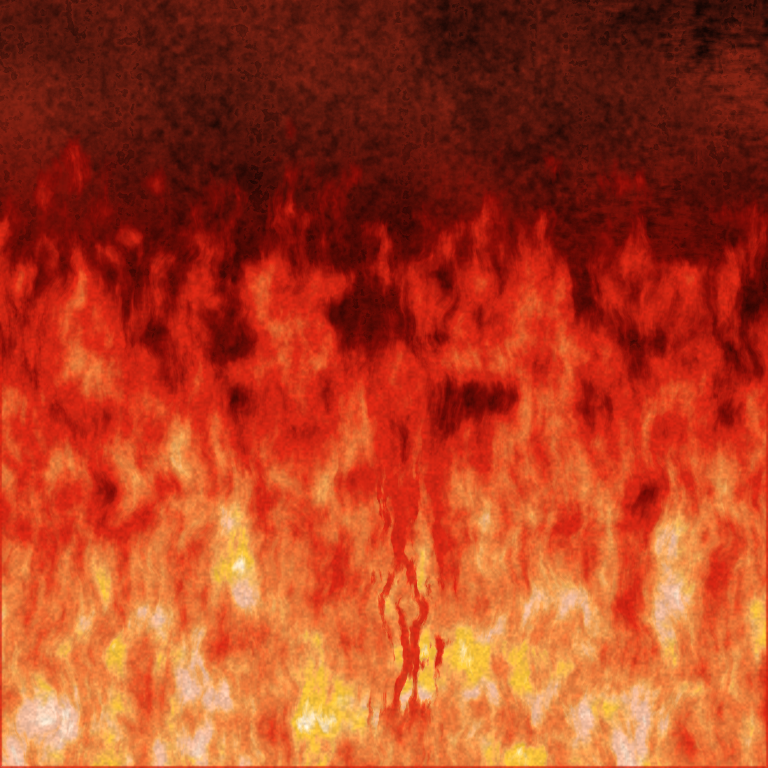
Write a three.js fragment shader that draws this texture.

```glsl
varying vec2 vUv;

float hash(vec2 p) {
  vec3 q = fract(vec3(p.xyx) * 0.1031);
  q += dot(q, q.yzx + 33.33);
  return fract((q.x + q.y) * q.z);
}

float noise(vec2 p) {
  vec2 cell = floor(p);
  vec2 f = fract(p);
  f = f * f * (3.0 - 2.0 * f);
  float low = mix(hash(cell), hash(cell + vec2(1.0, 0.0)), f.x);
  float high = mix(hash(cell + vec2(0.0, 1.0)), hash(cell + 1.0), f.x);
  return mix(low, high, f.y);
}

float fbm(vec2 p) {
  float sum = 0.0;
  float weight = 0.5;
  for (int i = 0; i < 5; i++) {
    sum += weight * noise(p);
    p = mat2(1.6, 1.2, -1.2, 1.6) * p + 17.3;
    weight *= 0.5;
  }
  return sum / 0.96875;
}

float glow(vec2 p, vec2 center, vec2 radius) {
  vec2 d = (p - center) / radius;
  return exp(-dot(d, d));
}

float fadeAbove(float low, float high, float y) {
  return 1.0 - smoothstep(low, high, y);
}

// Soft round blots, one jittered in each grid cell
float blots(vec2 p, vec2 scale, float density) {
  vec2 g = p * scale;
  float sum = 0.0;
  for (int j = -1; j <= 1; j++) {
    for (int i = -1; i <= 1; i++) {
      vec2 cell = floor(g) + vec2(float(i), float(j));
      vec2 jitter = 0.15 + 0.7 * vec2(hash(cell + 5.1), hash(cell + 41.7));
      float present = step(hash(cell + 83.0), density);
      sum += present * glow(g, cell + jitter, vec2(0.29, 0.27));
    }
  }
  return min(sum, 1.0);
}

// Stained wall with faint drips, specks and patchy scratches
vec3 wallColor(vec2 p) {
  float stain = fbm(p * vec2(8.0, 7.0) + 3.0) - 0.5;
  float drip = fbm(p * vec2(42.0, 5.0) + 29.0) - 0.5;
  float speck = fbm(p * 110.0) - 0.5;
  float scratch = fbm(p * vec2(45.0, 150.0) + 11.0) - 0.5;
  float right = smoothstep(0.6, 0.85, p.x) * smoothstep(-0.08, 0.12, stain);
  float tone = 0.92 + 0.85 * stain + 0.45 * drip + 0.85 * speck + 0.9 * right * scratch;
  tone -= 0.45 * smoothstep(0.04, 0.2, speck) * smoothstep(-0.06, 0.14, drip);
  tone -= 0.4 * glow(p, vec2(0.9, 0.98), vec2(0.2, 0.06));
  tone -= 0.3 * glow(p, vec2(0.33, 0.765), vec2(0.03, 0.025));
  vec3 brown = mix(vec3(0.37, 0.035, 0.015), vec3(0.42, 0.11, 0.06), smoothstep(0.66, 0.9, p.y));
  return brown * clamp(tone, 0.2, 1.2);
}

// Height offset of the flame front along x
float flameLift(float x) {
  vec2 p = vec2(x, 0.0);
  float lift = 0.06 * glow(p, vec2(0.1, 0.0), vec2(0.05, 1.0));
  lift -= 0.05 * glow(p, vec2(0.17, 0.0), vec2(0.04, 1.0));
  lift += 0.04 * glow(p, vec2(0.32, 0.0), vec2(0.06, 1.0));
  lift -= 0.06 * glow(p, vec2(0.52, 0.0), vec2(0.06, 1.0));
  lift += 0.05 * glow(p, vec2(0.69, 0.0), vec2(0.09, 1.0));
  return lift - 0.04 * glow(p, vec2(0.87, 0.0), vec2(0.06, 1.0));
}

float flameHeat(vec2 p) {
  vec2 warp = vec2(fbm(p * 14.0), fbm(p * 14.0 + 31.0)) - 0.5;
  vec2 q = p + 0.035 * warp;
  float cloud = fbm(q * vec2(17.0, 13.0) + 7.0) - 0.5;
  float tongue = fbm(q * vec2(38.0, 19.0) + 19.0) - 0.5;
  float strand = fbm(q * vec2(120.0, 30.0) + 53.0) - 0.5;
  float h = p.y - flameLift(p.x) * smoothstep(0.4, 0.65, p.y);
  float heat = 0.42 * fadeAbove(0.48, 0.82, h) + 0.37 * fadeAbove(0.0, 0.64, h);
  heat += (0.62 * cloud + 0.5 * tongue + 0.22 * strand) * fadeAbove(0.74, 0.88, h);

  // Dark pockets, pale patches and red wisps
  float band = smoothstep(0.2, 0.36, p.y) * fadeAbove(0.56, 0.7, p.y);
  float wisps = smoothstep(0.58, 0.66, p.y) * fadeAbove(0.74, 0.84, p.y);
  heat -= 0.22 * band * blots(q, vec2(11.0, 12.0), 0.45);
  heat += 0.16 * wisps * blots(q + 0.19, vec2(19.0, 15.0), 0.5);
  heat += 0.14 * fadeAbove(0.12, 0.42, p.y) * blots(q + 0.37, vec2(20.0, 16.0), 0.4);
  heat += 0.2 * glow(q, vec2(0.32, 0.265), vec2(0.022, 0.05));
  heat += 0.1 * glow(q, vec2(0.64, 0.12), vec2(0.08, 0.09));
  heat -= 0.15 * glow(q, vec2(0.19, 0.06), vec2(0.04, 0.06));
  heat += 0.2 * glow(p, vec2(0.376, 0.835), vec2(0.012, 0.022));

  // Ragged red channel near the centre
  float channel = abs(q.x - 0.535 + 0.14 * tongue) + 0.08 * strand;
  float cut = fadeAbove(0.006, 0.032, channel);
  cut *= smoothstep(0.03, 0.1, p.y) * fadeAbove(0.36, 0.5, p.y);
  return mix(heat, 0.43 + 0.25 * strand, 0.8 * cut);
}

vec3 fireColor(float heat, float tint, vec3 wall) {
  vec3 pale = mix(vec3(0.97, 0.75, 0.22), vec3(0.94, 0.72, 0.60), tint);
  vec3 c = mix(wall, vec3(0.52, 0.04, 0.02), smoothstep(0.06, 0.26, heat));
  c = mix(c, vec3(0.83, 0.15, 0.075), smoothstep(0.18, 0.42, heat));
  c = mix(c, vec3(0.88, 0.29, 0.13), smoothstep(0.42, 0.58, heat));
  c = mix(c, vec3(0.91, 0.46, 0.22), smoothstep(0.53, 0.70, heat));
  c = mix(c, vec3(0.95, 0.65, 0.34), smoothstep(0.67, 0.85, heat));
  c = mix(c, pale, smoothstep(0.78, 0.93, heat));
  return mix(c, vec3(0.98, 0.91, 0.82), smoothstep(0.93, 1.12, heat));
}

void main() {
  float tint = smoothstep(0.38, 0.55, fbm(vUv * 15.0 + 71.0));
  vec3 color = fireColor(flameHeat(vUv), tint, wallColor(vUv));

  // Thin red border below the flame front
  float side = min(min(vUv.x, 1.0 - vUv.x), vUv.y);
  float border = fadeAbove(0.001, 0.004, side) * fadeAbove(0.52, 0.6, vUv.y);
  color = mix(color, vec3(0.82, 0.12, 0.06), 0.75 * border);

  // Fine surface grain
  float grain = noise(vUv * 330.0) + noise(vUv * 190.0 + 9.0) - 1.0;
  color *= 1.0 + 0.12 * grain;
  gl_FragColor = vec4(clamp(color, 0.0, 1.0), 1.0);
}
```
